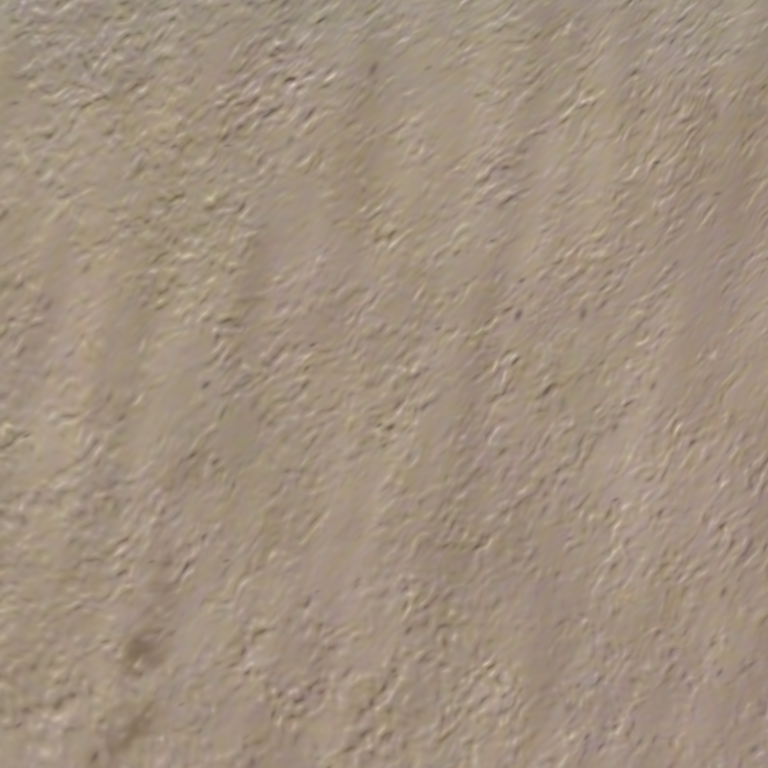
Give the GLSL for this texture, as a Shadertoy shader.

```glsl
// Weathered beige sandstone with steep soft streaks and fine slanted grain.
#define BASE_COLOR vec3(0.632, 0.567, 0.499)
#define STAIN_COLOR vec3(0.41, 0.32, 0.24)
#define SPECK_COLOR vec3(0.34, 0.29, 0.27)
#define STREAK_LEAN 0.27
#define STREAK_CONTRAST 0.068
#define GRAIN_CONTRAST 0.060
#define GRAIN_SCALE vec2(44.0, 84.0)
#define TINT_CONTRAST 0.054
#define SPECK_CELLS 22.0
#define SPECK_SHARE 0.13

// Integer hash giving two values in 0..1
vec2 hash2(vec2 cell) {
    uvec2 k = uvec2(ivec2(cell) + 4096);
    uint n = k.x * 1597334677u ^ k.y * 3812015801u;
    n = (n ^ (n >> 15)) * 2246822519u;
    n = (n ^ (n >> 13)) * 3266489917u;
    n ^= n >> 16;
    return vec2(n & 65535u, n >> 16) / 65535.0;
}

float corner(vec2 cell, vec2 offset) {
    float angle = 6.2832 * hash2(cell).x;
    return dot(vec2(cos(angle), sin(angle)), offset);
}

// Gradient noise, roughly -0.7..0.7
float noise(vec2 p) {
    vec2 i = floor(p), f = p - i;
    vec2 w = f * f * f * (f * (f * 6.0 - 15.0) + 10.0);
    vec2 e = vec2(1.0, 0.0);
    return mix(mix(corner(i, f), corner(i + e.xy, f - e.xy), w.x),
               mix(corner(i + e.yx, f - e.yx), corner(i + e.xx, f - e.xx), w.x), w.y);
}

vec2 rotate(vec2 p, float angle) {
    float c = cos(angle), s = sin(angle);
    return vec2(c * p.x + s * p.y, c * p.y - s * p.x);
}

float grainHeight(vec2 q) {
    return noise(q * GRAIN_SCALE) + 0.55 * noise(q * GRAIN_SCALE * 1.8 + 37.0)
         + 0.6 * noise(q * GRAIN_SCALE * 0.5 + 71.0);
}

// Sparse, small elongated pits
float specks(vec2 p, float angle) {
    vec2 g = p * SPECK_CELLS, home = floor(g);
    float cover = 0.0;
    for (int y = -1; y <= 1; y++)
    for (int x = -1; x <= 1; x++) {
        vec2 cell = home + vec2(x, y);
        vec2 place = hash2(cell + 211.0), kind = hash2(cell + 503.0);
        vec2 d = rotate(g - cell - place, angle + kind.y - 0.5) * vec2(0.55, 1.2);
        float size = mix(0.06, 0.13, kind.y * kind.y);
        float pit = exp(-dot(d, d) / (size * size));
        cover += pit * step(kind.x, SPECK_SHARE) * mix(0.25, 0.85, place.x);
    }
    return min(cover, 1.0);
}

void mainImage(out vec4 fragColor, in vec2 fragCoord) {
    vec2 p = fragCoord / iResolution.y;

    // Grain direction steepens toward the lower right and wanders locally
    float angle = 0.76 + 0.36 * (p.x - p.y) + 0.08 * noise(p * 3.0);
    vec2 q = rotate(p - 0.5, angle);
    q += 0.007 * vec2(noise(p * 24.0), noise(p * 24.0 + 19.0));

    // Steep bands, straighter near the top
    float across = p.x - STREAK_LEAN * p.y + 0.06 * p.y * p.y + 0.012 * noise(p * 5.0);
    float streak = 0.7 * noise(vec2(across * 13.0, p.y * 2.2) + 5.0)
                 + 0.6 * noise(vec2(across * 27.0, p.y * 4.0) + 43.0);
    float patches = noise(p * 4.0 + 11.0) + 0.8 * noise(q * vec2(11.0, 19.0) + 29.0);

    // Side-lit relief, broken into clumps between smooth areas
    float rough = 0.8 + 0.9 * noise(p * 5.0 + 61.0)
                + 0.8 * noise(vec2(across * 16.0, p.y * 5.0) + 83.0)
                + 1.3 * noise(q * vec2(19.0, 30.0) + 227.0);
    rough = clamp(rough, 0.22, 1.8);
    float relief = grainHeight(q) - grainHeight(q + vec2(0.002, 0.006));
    relief *= 0.6 + 0.95 * abs(relief);
    float fine = noise(q * vec2(95.0, 150.0) + 251.0);
    float light = GRAIN_CONTRAST * rough * (1.3 * relief + 0.35 * fine)
                + STREAK_CONTRAST * streak + 0.034 * patches;
    vec3 color = BASE_COLOR + light * vec3(1.0, 1.0, 0.98);

    // Yellow to blue and pink to green mottling
    float yellow = noise(q * vec2(36.0, 54.0) + 101.0) + 0.5 * noise(p * 7.0 + 131.0);
    float pink = noise(q * vec2(40.0, 58.0) + 151.0) + 0.4 * noise(p * 6.0 + 173.0);
    color += TINT_CONTRAST * yellow * vec3(0.10, 0.14, -0.85);
    color += TINT_CONTRAST * pink * vec3(0.26, -0.24, 0.16);
    color += (p.x - p.y) * vec3(0.002, -0.006, 0.004);

    // Pale ridge on the left and greyer crust along the top
    float ridge = exp(-pow((across + 0.02) / 0.022, 2.0)) * smoothstep(0.2, 0.5, p.y)
                * smoothstep(0.8, 0.55, p.y);
    color += ridge * vec3(0.040, 0.033, 0.020);
    float crust = smoothstep(0.86, 1.0, p.y + 0.08 * noise(p * vec2(4.0, 12.0)));
    color += crust * vec3(-0.012, 0.002, 0.014);

    // Brown stain running up from the lower left
    float stain = exp(-pow((across - 0.145) / 0.032, 2.0)) * smoothstep(0.55, 0.0, p.y);
    stain *= clamp(0.5 + 1.1 * noise(q * vec2(14.0, 26.0) + 191.0)
           + 0.7 * noise(q * vec2(40.0, 70.0) + 277.0), 0.0, 1.0);
    color = mix(color, STAIN_COLOR, 0.75 * stain);

    color = mix(color, SPECK_COLOR, 0.7 * specks(p, angle));
    fragColor = vec4(clamp(color, 0.0, 1.0), 1.0);
}
```
